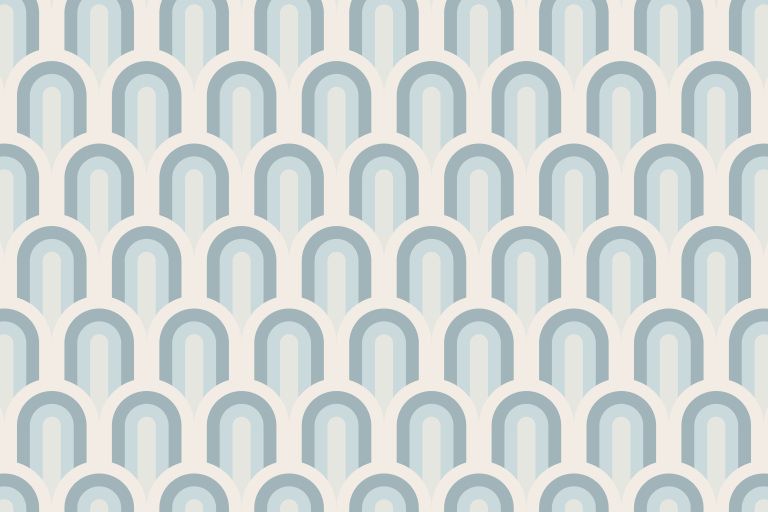
This pattern is drawn by a WebGL 2 fragment shader. Its source:

```glsl
#version 300 es
precision highp float;
// Overlapping scallop arches in staggered rows, each with nested bands.
// Every point sees at most two rows: the round top of the row below it,
// and behind that the straight legs of the row above it.

uniform vec2 u_resolution;
out vec4 fragColor;

// Lengths are fractions of the canvas width
const float ARCH_PITCH   = 0.1236;   // spacing across, about 8.1 arches
const float ROW_STEP     = 0.1074;   // spacing of the rows, about 6.2 rows
const float ROW_ORIGIN   = -0.0063;  // arch centre height of row zero
const float RADIUS_RIM   = 0.5 * ARCH_PITCH;
const float RADIUS_OUTER = 0.0453;
const float RADIUS_MID   = 0.0286;
const float RADIUS_CORE  = 0.0118;

const vec3 CREAM      = vec3(0.953, 0.925, 0.894);
const vec3 SLATE_BLUE = vec3(0.627, 0.706, 0.727);
const vec3 PALE_BLUE  = vec3(0.788, 0.851, 0.863);
const vec3 STONE      = vec3(0.902, 0.902, 0.878);

// Smooth coverage of the region within a radius
float inside(float dist, float radius, float pixel) {
    return clamp((radius - dist) / pixel + 0.5, 0.0, 1.0);
}

// Nested band colour at a distance from the arch centre or axis
vec3 archBands(float dist, float pixel) {
    vec3 color = mix(CREAM, SLATE_BLUE, inside(dist, RADIUS_OUTER, pixel));
    color = mix(color, PALE_BLUE, inside(dist, RADIUS_MID, pixel));
    return mix(color, STONE, inside(dist, RADIUS_CORE, pixel));
}

// Horizontal offset from the nearest arch axis; alternate rows are staggered
float axisOffset(float x, float row) {
    return (fract(x / ARCH_PITCH + 0.5 * mod(row, 2.0)) - 0.5) * ARCH_PITCH;
}

void main() {
    float pixel = 1.0 / u_resolution.x;
    vec2 p = (gl_FragCoord.xy - 0.5 * u_resolution) * pixel;

    // Row whose arch centres lie just below this point
    float height = p.y - ROW_ORIGIN;
    float row = floor(height / ROW_STEP);
    float rise = height - row * ROW_STEP;

    // Legs of the row above, covered by the round tops of this row
    float legDist = abs(axisOffset(p.x, row + 1.0));
    float topDist = length(vec2(axisOffset(p.x, row), rise));
    vec3 legs = archBands(legDist, pixel);
    vec3 tops = archBands(topDist, pixel);

    fragColor = vec4(mix(legs, tops, inside(topDist, RADIUS_RIM, pixel)), 1.0);
}
```
